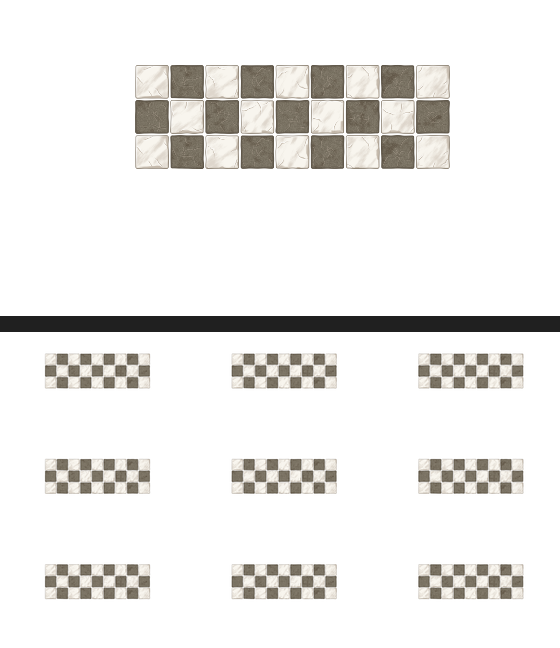
Top: one tile. Bottom: repeated 3 by 3.
This pattern is drawn by a Shadertoy shader. Its source:

```glsl
// A checkered band of worn cream and slate stone tiles, nine by three, on white.

const float CELLS_HIGH = 9.0;               // cell pitch is a ninth of the height
const vec2 BAND_ORIGIN = vec2(3.83, 4.17);  // lower left corner, in cells
const vec2 BAND_COUNT = vec2(9.0, 3.0);     // tiles across and down

const vec3 WHITE = vec3(1.0);
const vec3 CREAM = vec3(0.95, 0.93, 0.88);
const vec3 SAND = vec3(0.87, 0.84, 0.80);
const vec3 TAN = vec3(0.73, 0.68, 0.62);
const vec3 SLATE = vec3(0.48, 0.45, 0.39);
const vec3 UMBER = vec3(0.40, 0.36, 0.30);

float hash(vec2 p) {
    vec3 q = fract(vec3(p.xyx) * 0.1031);
    q += dot(q, q.yzx + 33.33);
    return fract((q.x + q.y) * q.z);
}

float noise(vec2 p) {
    vec2 i = floor(p), f = fract(p);
    f = f * f * (3.0 - 2.0 * f);
    return mix(mix(hash(i), hash(i + vec2(1, 0)), f.x),
               mix(hash(i + vec2(0, 1)), hash(i + vec2(1, 1)), f.x), f.y);
}

float fbm(vec2 p) {
    float sum = 0.0, gain = 0.5;
    for (int i = 0; i < 4; i++) {
        sum += gain * noise(p);
        p = p * 2.03 + 17.0;
        gain *= 0.5;
    }
    return sum / 0.9375;
}

mat2 rotation(float a) {
    return mat2(cos(a), -sin(a), sin(a), cos(a));
}

float roundedBox(vec2 p, vec2 halfSize, float radius) {
    vec2 q = abs(p) - halfSize + radius;
    return length(max(q, 0.0)) + min(max(q.x, q.y), 0.0) - radius;
}

// Soft stroke around a signed distance
float stroke(float d, float width, float blur) {
    return 1.0 - smoothstep(width - blur * 0.5, width + blur * 0.5, abs(d));
}

// Bent, tapering crack: x is its lit lip, y its shaded lip
vec2 crack(vec2 p, vec2 start, float angle, float len, float bend, float width, float px) {
    vec2 q = rotation(angle) * (p - start);
    float along = q.x / len;
    float side = q.y - bend * q.x * (1.0 - along) - 0.05 * (noise(p * 11.0 + start * 40.0) - 0.5);
    float taper = smoothstep(-0.04, 0.08, along) * (1.0 - smoothstep(0.5, 1.0, along));
    return taper * vec2(stroke(side - width, width, px), stroke(side + width, width, px));
}

// Cracks run inward from the rim, or from the middle when spread is small
vec2 cracks(vec2 p, float seed, int count, float spread, float width, float px) {
    vec2 lips = vec2(0.0);
    for (int i = 0; i < count; i++) {
        vec2 key = vec2(seed, float(i) * 7.0 + 3.0);
        float around = 6.2832 * (float(i) + 0.8 * hash(key)) / float(count);
        vec2 start = clamp(0.62 * vec2(cos(around), sin(around)), -0.44, 0.44) * spread;
        float angle = around + 3.1416 + 2.4 * (hash(key + 11.0) - 0.5);
        float len = mix(0.2, 0.5, hash(key + 23.0));
        lips = max(lips, crack(p, start, angle, len, 2.0 * hash(key + 37.0) - 1.0, width, px));
    }
    return lips;
}

vec3 creamStone(vec2 p, float d, float seed, float px) {
    vec2 grain = rotation(0.6 + 0.5 * hash(vec2(seed, 5.0))) * p;
    float cloud = fbm(grain * vec2(2.5, 7.0) + seed * 13.0);
    vec3 col = mix(SAND, mix(CREAM, WHITE, 0.45), smoothstep(0.15, 0.62, cloud));
    vec2 lips = cracks(p, seed, 5, 1.0, 0.011, px);
    col = mix(col, TAN, 0.8 * lips.y);
    col = mix(col, WHITE, 0.7 * lips.x);
    // Pale upper left rim, chipped tan bevel at the lower right
    float lower = smoothstep(-0.15, 0.3, max(p.x, -p.y) - 0.25 + 0.15 * (p.x - p.y));
    float chip = 0.03 + 0.06 * smoothstep(0.5, 0.8, noise(p * 6.0 + seed * 9.0));
    col = mix(col, WHITE, 0.6 * (1.0 - lower) * smoothstep(-0.07, -0.03, d));
    col = mix(col, TAN, 0.85 * lower * smoothstep(-chip - px, -chip + px, d));
    return mix(col, mix(UMBER, TAN, 0.3), 0.85 * smoothstep(-0.02 - px * 0.5, -0.005, d));
}

vec3 slateStone(vec2 p, float d, float seed, float px) {
    float cloud = fbm(p * 5.0 + seed * 13.0);
    vec3 col = mix(UMBER, SLATE, smoothstep(0.15, 0.5, cloud));
    col += 0.07 * (noise(p * 46.0 + seed * 31.0) - 0.5);
    vec2 lips = max(cracks(p, seed, 6, 0.95, 0.007, px),
                    cracks(p, seed + 50.0, 5, 0.35, 0.006, px));
    col = mix(col, UMBER * 0.85, 0.5 * lips.y);
    col = mix(col, TAN, 0.5 * lips.x);
    return mix(col, UMBER * 0.85, 0.75 * smoothstep(-0.07, -0.01, d));
}

void mainImage(out vec4 fragColor, in vec2 fragCoord) {
    float px = CELLS_HIGH / iResolution.y;
    vec2 cell = fragCoord * px - BAND_ORIGIN;
    vec2 id = floor(cell);
    vec2 p = fract(cell) - 0.5;
    vec3 col = WHITE;

    if (all(greaterThanEqual(id, vec2(0.0))) && all(lessThan(id, BAND_COUNT))) {
        // Alternate rows share their wear
        float seed = 1.0 + id.x + BAND_COUNT.x * mod(id.y, 2.0);
        float wobble = 0.02 * (noise(p * 5.0 + seed * 21.0) - 0.5);
        float d = roundedBox(p, vec2(0.475), 0.055) + wobble;
        bool isCream = mod(id.x + id.y, 2.0) < 0.5;
        vec3 stone = isCream ? creamStone(p, d, seed, px) : slateStone(p, d, seed, px);
        col = mix(stone, WHITE, smoothstep(-px * 0.5, px * 0.5, d));
    }
    fragColor = vec4(clamp(col, 0.0, 1.0), 1.0);
}
```
